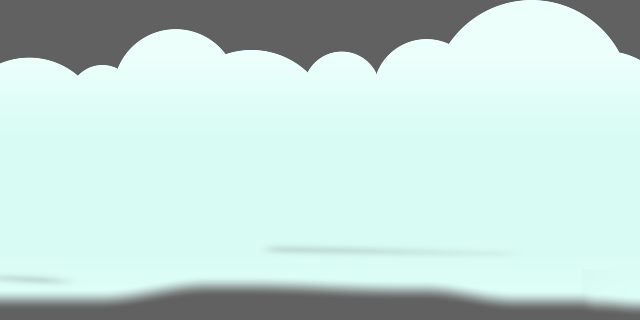
This background is drawn by a WebGL 2 fragment shader. Its source:

```glsl
#version 300 es
precision highp float;
// A pale mint cloud bank with a scalloped top against flat grey.
// Discs joined with a half plane form the cloud; a soft height curve forms
// the dark ground, and blurred streaks add faint shadows above it.
uniform vec2 u_resolution;
out vec4 outColor;

// Signed distance to the cloud: union of puffs (x, y, radius) and its body
float cloudDistance(vec2 p) {
    vec3 puffs[8] = vec3[8](
        vec3(0.091, 0.586, 0.234), vec3(0.320, 0.693, 0.104),
        vec3(0.549, 0.714, 0.195), vec3(0.786, 0.589, 0.255),
        vec3(1.068, 0.719, 0.120), vec3(1.333, 0.711, 0.167),
        vec3(1.661, 0.688, 0.312), vec3(1.888, 0.607, 0.234));
    float d = p.y - 0.763;
    for (int i = 0; i < 8; i++) {
        d = min(d, length(p - puffs[i].xy) - puffs[i].z);
    }
    return d;
}

// Height of the middle of the blurred ground edge
float groundHeight(float x) {
    return 0.063
        + 0.042 * smoothstep(0.31, 0.65, x)
        - 0.013 * smoothstep(0.78, 1.25, x)
        - 0.034 * smoothstep(1.33, 1.61, x)
        - 0.008 * smoothstep(1.81, 1.87, x)
        - 0.008 * smoothstep(1.87, 2.00, x);
}

// Soft band along a line of given height, fading at both ends
float streak(vec2 p, float height, float thickness, vec2 fadeIn, vec2 fadeOut) {
    float offset = (p.y - height) / thickness;
    return exp(-offset * offset) * smoothstep(fadeIn.x, fadeIn.y, p.x)
        * (1.0 - smoothstep(fadeOut.x, fadeOut.y, p.x));
}

void main() {
    // One unit is the canvas height
    vec2 p = gl_FragCoord.xy / u_resolution.y;
    float pixel = 1.0 / u_resolution.y;
    vec3 grey = vec3(0.38);

    // Cloud body: brighter towards the top
    vec3 mint = mix(vec3(0.847, 0.988, 0.957), vec3(0.93, 1.0, 0.984),
                    smoothstep(0.55, 0.87, p.y));
    mint += vec3(0.02, 0.006, 0.012) * (1.0 - smoothstep(0.08, 0.22, p.y));

    // Thin shadows over the ground
    float shadow = 0.13 * streak(p, 0.238 - 0.02 * p.x, 0.014,
                                 vec2(0.80, 0.87), vec2(0.95, 1.68));
    shadow += 0.05 * streak(p, 0.238 - 0.02 * p.x, 0.013,
                            vec2(0.82, 0.90), vec2(1.55, 1.66));
    shadow += 0.20 * streak(p, 0.131 - 0.05 * p.x, 0.013,
                            vec2(-0.20, 0.12), vec2(0.12, 0.27));

    // Faint square-cornered veil at the lower right
    vec2 inside = smoothstep(vec2(-0.5 * pixel), vec2(0.5 * pixel),
                             vec2(p.x - 1.818, 0.159 - p.y));
    shadow += 0.025 * inside.x * inside.y * exp(-(p.x - 1.818) * 12.0);
    mint = mix(mint, grey, shadow);

    // Blurred ground, then the crisp cloud outline
    float rise = p.y - groundHeight(p.x);
    vec3 color = mix(grey, mint, smoothstep(-0.032, 0.034, rise));
    float cover = 1.0 - smoothstep(-0.5 * pixel, 0.5 * pixel, cloudDistance(p));
    outColor = vec4(mix(grey, color, cover), 1.0);
}
```
